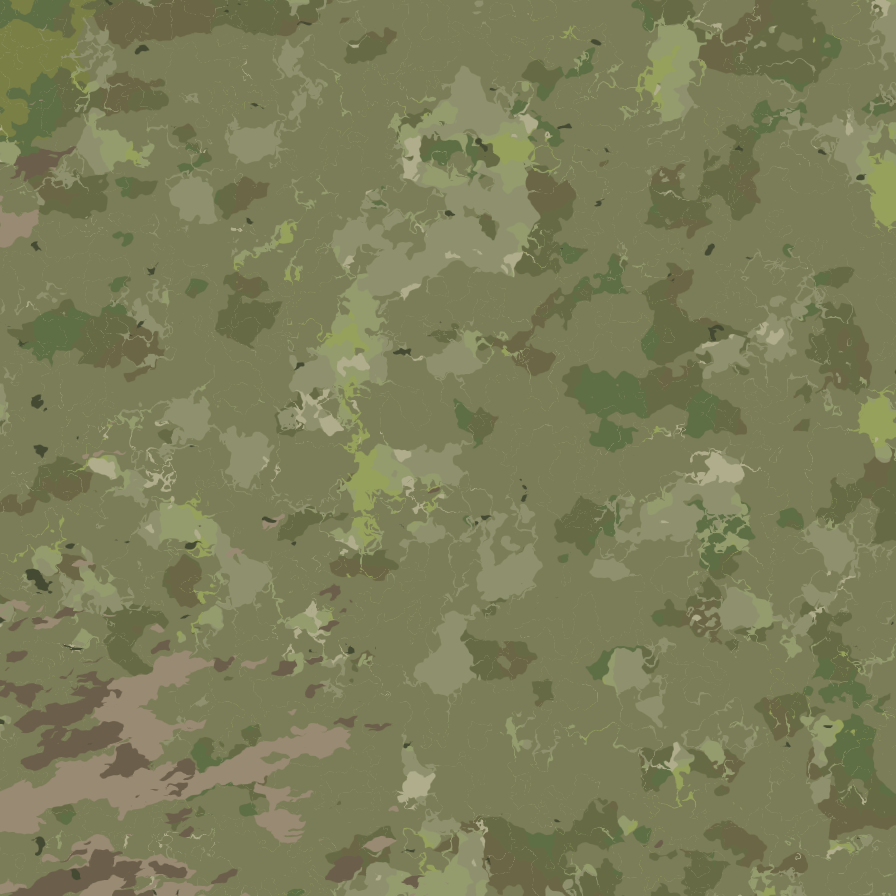
A WebGL 2 fragment shader for this pattern:

```glsl
#version 300 es
precision highp float;
// Mottled olive ground camouflage: dark blobs, pale branching flecks and a streaked earth corner.

uniform vec2 u_resolution;
out vec4 fragColor;

// Palette
const vec3 OLIVE       = vec3(0.48, 0.49, 0.34);
const vec3 MOSS        = vec3(0.48, 0.50, 0.27);
const vec3 DARK_OLIVE  = vec3(0.40, 0.42, 0.27);
const vec3 DARK_GREEN  = vec3(0.37, 0.43, 0.27);
const vec3 DARK_BROWN  = vec3(0.42, 0.40, 0.27);
const vec3 SHADOW      = vec3(0.27, 0.29, 0.20);
const vec3 SAGE        = vec3(0.56, 0.57, 0.43);
const vec3 LEAF        = vec3(0.58, 0.61, 0.43);
const vec3 LIME        = vec3(0.59, 0.63, 0.36);
const vec3 PALE        = vec3(0.69, 0.68, 0.55);
const vec3 EARTH       = vec3(0.60, 0.54, 0.45);
const vec3 EARTH_SHADE = vec3(0.42, 0.37, 0.29);

// Feature frequencies, in cells per canvas
const vec2 BLOB_FREQ    = vec2(15.0, 19.0);
const vec2 SHADOW_FREQ  = vec2(24.0, 36.0);
const vec2 STREAK_FREQ  = vec2(14.0, 34.0);
const float FLECK_FREQ  = 17.0;
const float BRANCH_FREQ = 42.0;
const float TINT_FREQ   = 11.0;

// Thresholds, in standard deviations of the noise
const float BLOB_LEVEL   = 0.76;
const float FLECK_LEVEL  = 1.25;
const float PALE_LEVEL   = 1.45;
const float SHADOW_LEVEL = 2.45;
const float BRANCH_WIDTH = 0.27;

const float JAG_SIZE     = 0.007;
const float STREAK_ANGLE = 0.25;
const float SOFTNESS     = 0.7;

float hash(vec2 cell) {
    vec3 q = fract(vec3(cell.xyx) * 0.1031);
    q += dot(q, q.yzx + 33.33);
    return fract((q.x + q.y) * q.z);
}

float valueNoise(vec2 p) {
    vec2 cell = floor(p), f = fract(p);
    f = f * f * (3.0 - 2.0 * f);
    return mix(mix(hash(cell), hash(cell + vec2(1, 0)), f.x),
               mix(hash(cell + vec2(0, 1)), hash(cell + vec2(1, 1)), f.x), f.y);
}

// Fractal noise scaled to roughly zero mean and unit deviation
float fractal(vec2 p, float seed) {
    const mat2 TURN = mat2(1.6, 1.2, -1.2, 1.6);
    float sum = 0.0, weight = 0.5;
    p += seed * vec2(17.3, 9.7);
    for (int i = 0; i < 4; i++) {
        sum += weight * (valueNoise(p) - 0.5);
        p = TURN * p + 5.3;
        weight *= 0.5;
    }
    return sum / 0.124;
}

// Antialiased coverage of the region where the field is positive
float cover(float field) {
    float w = SOFTNESS * max(fwidth(field), 1e-4);
    return smoothstep(-w, w, field);
}

void main() {
    vec2 uv = gl_FragCoord.xy / u_resolution.y;

    // Ragged outlines shared by every layer
    vec2 p = uv + JAG_SIZE * (vec2(valueNoise(uv * 95.0), valueNoise(uv * 95.0 + 41.0)) - 0.5)
                + 0.5 * JAG_SIZE * (vec2(valueNoise(uv * 190.0 + 7.0), valueNoise(uv * 190.0 + 83.0)) - 0.5);

    // Earth is strongest at the lower left, with a weaker spot on the left edge
    float corner = 1.0 - length(uv / vec2(0.44, 0.34));
    float spot = 0.55 - length((uv - vec2(0.0, 0.77)) / vec2(0.13, 0.12));
    float earth = max(corner, spot);
    float growth = 1.3 * max(earth, 0.0);
    float broad = fractal(uv * 3.0, 1.0);
    float tint = fractal(p * TINT_FREQ, 2.0);

    // Ground, mossy in the upper left corner
    float moss = 0.13 - length(uv - vec2(0.0, 1.0)) + 0.03 * tint;
    vec3 color = mix(OLIVE, MOSS, cover(moss));

    // Dark blobs in three tints
    float blob = fractal(p * BLOB_FREQ, 3.0) - 0.2 * broad - growth;
    vec3 darkTint = mix(DARK_OLIVE, DARK_GREEN, cover(tint - 0.7));
    darkTint = mix(darkTint, DARK_BROWN, cover(-tint - 0.7));
    color = mix(color, darkTint, cover(blob - BLOB_LEVEL));

    // Light flecks with thin branches reaching out of them
    float fleck = fractal(p * FLECK_FREQ, 4.0) + 0.25 * broad - growth;
    float vein = abs(fractal(p * BRANCH_FREQ, 5.0));
    float branch = BRANCH_WIDTH * smoothstep(-0.1, 1.1, fleck) - 0.02 - vein;
    float light = max(cover(fleck - FLECK_LEVEL), cover(branch));
    float hue = fractal(p * TINT_FREQ * 1.4, 6.0);
    vec3 lightTint = mix(SAGE, LEAF, cover(hue - 0.45));
    lightTint = mix(lightTint, LIME, cover(hue - 1.45));
    float glint = fractal(p * FLECK_FREQ * 1.5, 7.0);
    lightTint = mix(lightTint, PALE, cover(glint - PALE_LEVEL));
    color = mix(color, lightTint, light);

    // Slanted streaks of bare earth and their shade
    float c = cos(STREAK_ANGLE), s = sin(STREAK_ANGLE);
    vec2 slanted = mat2(c, -s, s, c) * p * STREAK_FREQ;
    color = mix(color, EARTH, cover(fractal(slanted, 8.0) - 1.55 + 2.2 * earth));
    color = mix(color, EARTH_SHADE, cover(fractal(slanted, 9.0) - 1.7 + 1.5 * earth));

    // Sparse deep shadows
    color = mix(color, SHADOW, cover(fractal(p * SHADOW_FREQ, 10.0) - SHADOW_LEVEL));

    fragColor = vec4(color, 1.0);
}
```
